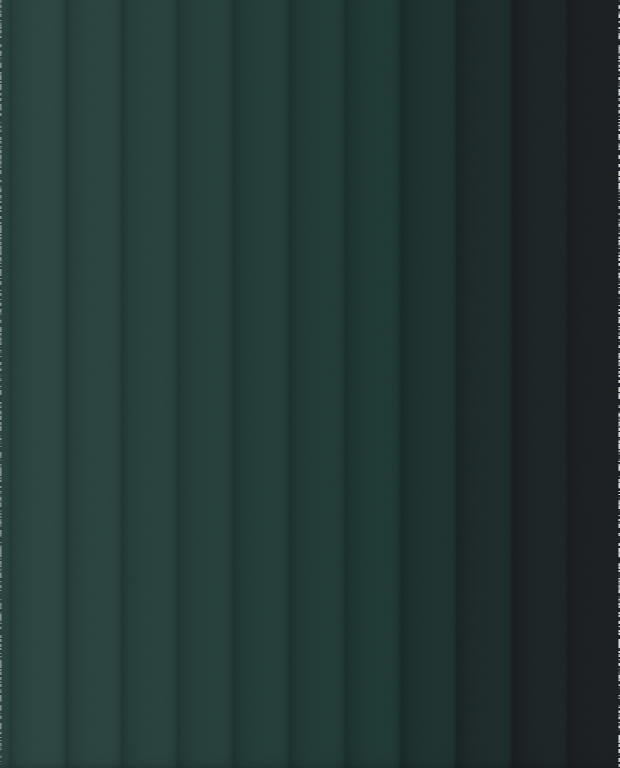
A WebGL 1 fragment shader for this background:

```glsl
precision highp float;
// Vertical pleated panels fading from muted green to charcoal, with worn side edges.

uniform vec2 u_resolution;

#define PLEAT_WIDTH 0.0902
#define FIRST_SEAM 0.0165
#define SEAM_DEPTH 0.19
#define STEP_AMOUNT 1.3
#define TURN_X 0.605
#define DARK_X 0.94
#define EDGE_WIDTH 0.0025
#define EDGE_ROWS 512.0

const vec3 SAGE = vec3(0.184, 0.286, 0.266);
const vec3 PINE = vec3(0.128, 0.231, 0.213);
const vec3 CHARCOAL = vec3(0.116, 0.129, 0.139);
const vec3 FLECK = vec3(0.86, 0.89, 0.88);

float hash(vec2 p) {
  return fract(sin(dot(p, vec2(127.1, 311.7))) * 43758.5453);
}

// Sage to pine across the wide left part, then pine to charcoal
vec3 clothColor(float x) {
  vec3 color = mix(SAGE, PINE, clamp(x / TURN_X, 0.0, 1.0));
  return mix(color, CHARCOAL, clamp((x - TURN_X) / (DARK_X - TURN_X), 0.0, 1.0));
}

// Soft crease around each seam, with a longer falloff on its right
float seamShade(float fromSeam) {
  float rightSide = exp(-fromSeam * 6.0);
  float leftSide = exp(-(1.0 - fromSeam) * 13.0);
  return 1.0 - SEAM_DEPTH * max(rightSide, leftSide);
}

void main() {
  vec2 uv = gl_FragCoord.xy / u_resolution;
  float pixel = 1.0 / u_resolution.x;

  // Each panel shows the gradient slightly reversed, blended over its seam
  float pleat = (uv.x - FIRST_SEAM) / PLEAT_WIDTH;
  float fromSeam = fract(pleat);
  float blend = 0.08 + pixel / PLEAT_WIDTH;
  float panel = floor(pleat) + smoothstep(1.0 - blend, 1.0, fromSeam);
  float center = FIRST_SEAM + (panel + 0.5) * PLEAT_WIDTH;
  vec3 color = clothColor(mix(uv.x, center, STEP_AMOUNT));

  // Creases fade as the cloth turns to charcoal
  float flatness = smoothstep(0.85, 0.96, uv.x);
  color *= mix(seamShade(fromSeam), 1.0, 0.6 * flatness);

  // Narrow shadow along the bottom and left borders
  color *= 1.0 - 0.15 * exp(-uv.y * 180.0);
  color *= 1.0 - 0.10 * exp(-uv.x * 180.0);

  // Pale irregular flecks along both side edges, stronger on the right
  float side = step(0.5, uv.x);
  float fromSide = min(uv.x, 1.0 - uv.x);
  float row = floor(uv.y * EDGE_ROWS);
  float fleck = smoothstep(0.25, 0.75, hash(vec2(row, side)));
  float halfPixel = 0.5 * pixel;
  float worn = 1.0 - smoothstep(EDGE_WIDTH - halfPixel, EDGE_WIDTH + halfPixel, fromSide);
  color = mix(color, FLECK, worn * fleck * mix(0.5, 0.95, side));

  // Faint dither keeps the dark gradients even
  color += (hash(gl_FragCoord.xy) - 0.5) / 255.0;
  gl_FragColor = vec4(color, 1.0);
}
```
